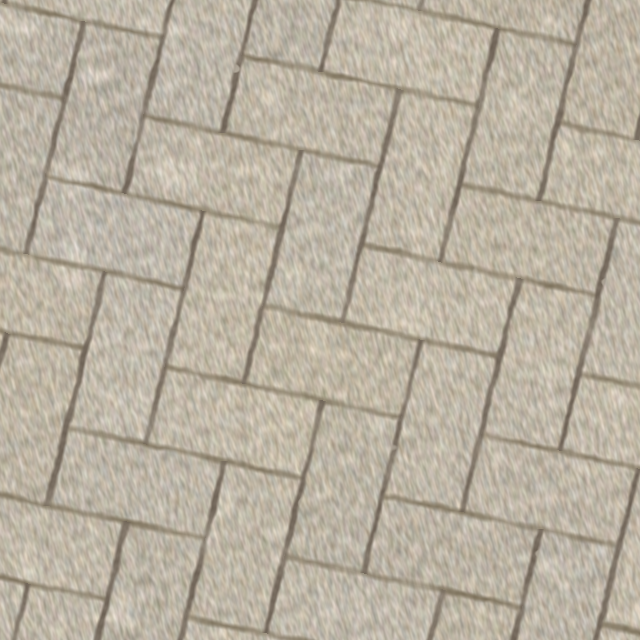
A Shadertoy shader for this texture:

```glsl
// Weathered herringbone paving of two-by-one bricks with streaky stone grain.

#define ORIGIN vec2(0.471, 0.766)       // a corner of one upright brick
#define AXIS_U vec2(0.1234, -0.0266)    // one brick width along the rows
#define AXIS_V vec2(-0.0300, -0.1217)   // one brick width down the columns
#define JOINT_HALF 0.034                // half joint width, in brick widths
#define JOINT_SOFT 0.026                // softness of the joint edge
#define EDGE_WOBBLE 0.025               // unevenness of the brick edges
#define GRAIN_FREQ vec2(140.0, 50.0)    // grain across and along the streaks
#define GRAIN_CONTRAST 0.135
#define BRICK_VARIATION 0.028
#define STONE vec3(0.748, 0.716, 0.655)
#define JOINT_DARK vec3(0.455, 0.410, 0.360)
#define JOINT_EARTH vec3(0.500, 0.455, 0.370)

// Integer hash giving two values in 0..1 for each lattice point.
vec2 hash2(vec2 cell) {
    uvec2 q = uvec2(ivec2(cell)) * uvec2(1597u, 3812u) + uvec2(7919u, 104729u);
    q.x += q.y * 1664525u;
    q.y += q.x * 22695u;
    q ^= q >> 15u;
    q.x += q.y * 1664525u;
    q.y += q.x * 22695u;
    q ^= q >> 16u;
    return vec2(q & 65535u) / 65535.0;
}

float cornerRamp(vec2 cell, vec2 offset) {
    float angle = 6.28318 * hash2(cell).x;
    return dot(vec2(cos(angle), sin(angle)), offset);
}

// Gradient noise, roughly -0.7..0.7.
float noise(vec2 p) {
    vec2 i = floor(p), f = p - i;
    vec2 w = f * f * f * (f * (f * 6.0 - 15.0) + 10.0);
    vec2 e = vec2(1.0, 0.0);
    float low = mix(cornerRamp(i, f), cornerRamp(i + e.xy, f - e.xy), w.x);
    float high = mix(cornerRamp(i + e.yx, f - e.yx), cornerRamp(i + e.xx, f - e.xx), w.x);
    return mix(low, high, w.y);
}

// Distances to the nearest side and end joints (xy), and the brick id (zw).
vec4 herringbone(vec2 p) {
    vec2 cell = floor(p);
    float phase = mod(cell.x + cell.y, 4.0);
    bool upright = phase < 2.0;
    vec2 shift = upright ? vec2(0.0, phase) : vec2(phase - 2.0, 0.0);
    vec2 size = upright ? vec2(1.0, 2.0) : vec2(2.0, 1.0);
    vec2 local = p - cell + shift;
    return vec4(min(local, size - local), cell - shift);
}

// Mottled stone: streaks, faint colour flecks and pale blotches.
vec3 stoneColor(vec2 uv, vec2 brick) {
    vec2 along = normalize(vec2(0.27, -1.0));
    vec2 streak = vec2(dot(uv, vec2(-along.y, along.x)), dot(uv, along)) * GRAIN_FREQ;
    float grain = noise(streak) + 0.6 * noise(streak * 1.7 + 31.0)
                + 0.4 * noise(uv * 38.0);
    vec3 flecks = vec3(noise(streak * 0.8 + 57.0), 0.0, noise(streak * 0.8 + 91.0));
    vec2 tone = hash2(brick + 211.0) - 0.5;
    vec3 color = STONE + GRAIN_CONTRAST * grain + 0.045 * flecks;
    color += BRICK_VARIATION * tone.x + vec3(0.008, 0.0, -0.012) * tone.y;
    color += 0.07 * smoothstep(0.25, 0.6, noise(uv * 13.0 + 5.0));
    return color + vec3(0.020, 0.016, -0.004) * noise(uv * 3.0 + 17.0);
}

void mainImage(out vec4 fragColor, in vec2 fragCoord) {
    vec2 uv = fragCoord / iResolution.y;
    vec2 p = inverse(mat2(AXIS_U, AXIS_V)) * (uv - ORIGIN);
    vec2 wobble = vec2(noise(p * 3.1), noise(p * 3.1 + 43.0))
                + 0.5 * vec2(noise(p * 9.0 + 11.0), noise(p * 9.0 + 71.0));
    vec4 paving = herringbone(p + EDGE_WOBBLE * wobble);
    vec3 color = stoneColor(uv, paving.zw);

    // Side joints are deep and crisp; end joints are shallower and softer.
    float pixel = 1.0 / (iResolution.y * length(AXIS_U));
    vec2 soft = max(JOINT_SOFT * vec2(1.0, 1.3), vec2(pixel));
    vec2 width = JOINT_HALF * (1.0 + 0.5 * vec2(noise(p * 2.3 + 19.0), noise(p * 2.3 + 83.0)));
    vec2 joint = 1.0 - smoothstep(width - soft, width + soft, paving.xy);
    vec2 wear = vec2(0.88, 0.68) + 0.55 * vec2(noise(p * 1.7 + 7.0), noise(p * 1.9 + 37.0));
    joint *= clamp(wear, 0.25, 1.0);

    // Earth fills the joints, with a few pale chips caught in them.
    float grit = 0.06 * noise(uv * 110.0);
    color = mix(color, JOINT_EARTH + grit, joint.y);
    color = mix(color, JOINT_DARK + grit, joint.x);
    float chip = smoothstep(0.48, 0.62, noise(p * 4.3 + 129.0));
    color = mix(color, vec3(0.80, 0.77, 0.71), 0.7 * chip * max(joint.x, joint.y));

    fragColor = vec4(clamp(color, 0.0, 1.0), 1.0);
}
```
